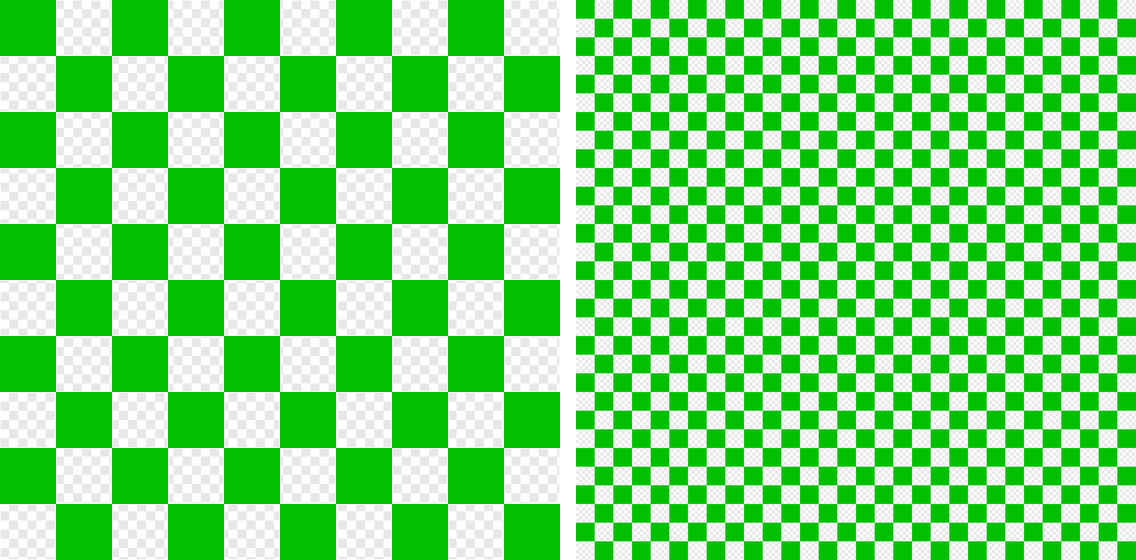
Left, the tile; right, the same tile 3 across and 3 down.
This pattern is drawn by a Shadertoy shader. Its source:

```glsl
// Green checkerboard whose light cells hold a fine grey and white checker.

const float CELLS = 10.0;           // coarse cells per side, even so that it tiles
const float FINE_SQUARES = 61.33;   // fine squares per side; seams fall on cell borders
const float RIM_WIDTH = 0.0012;     // thin white rim inside each light cell
const vec3 GREEN = vec3(0.0, 0.753, 0.0);
const vec3 WHITE = vec3(0.996);
const vec3 GREY = vec3(0.906);

// Signed distance to the nearest grid line, positive in even columns and rows.
vec2 stripeDistance(vec2 p, float count) {
    vec2 wave = abs(fract(p * count * 0.5 + 0.25) - 0.5);
    return (0.5 - 2.0 * wave) / count;
}

// Box-filtered checker: 1 where column plus row is even, 0 where odd.
float checker(vec2 stripes, float pixel) {
    vec2 s = clamp(2.0 * stripes / pixel, -1.0, 1.0);
    return 0.5 + 0.5 * s.x * s.y;
}

void mainImage(out vec4 fragColor, in vec2 fragCoord) {
    // Unit canvas, measured from the upper left
    vec2 p = fragCoord / iResolution.xy;
    p.y = 1.0 - p.y;
    float pixel = 1.0 / min(iResolution.x, iResolution.y);

    // Fine checker, faded to white along the cell rim
    float grey = checker(stripeDistance(p, FINE_SQUARES), pixel);
    vec2 cell = stripeDistance(p, CELLS);
    float edge = min(abs(cell.x), abs(cell.y));
    float inside = clamp((edge - RIM_WIDTH) / pixel + 0.5, 0.0, 1.0);
    vec3 color = mix(WHITE, GREY, grey * inside);

    // Solid green cells
    color = mix(color, GREEN, checker(cell, pixel));
    fragColor = vec4(color, 1.0);
}
```
